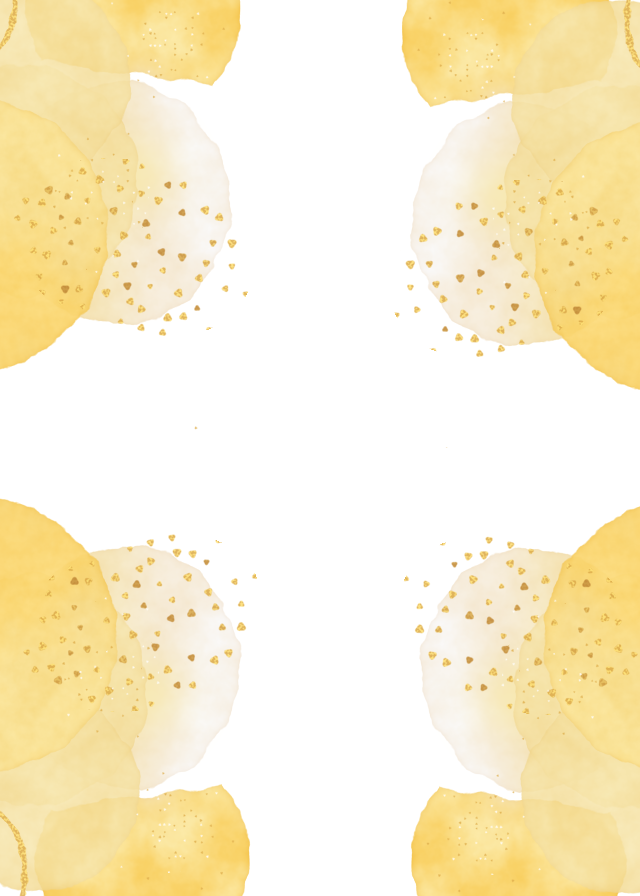
Write a WebGL 2 fragment shader that draws this background.

```glsl
#version 300 es
precision highp float;
// Watercolour corners: overlapping translucent washes in yellow and beige,
// mirrored into all four corners of a white sheet, with scattered gold dots.
// Washes are noise-warped circles with dark rims; dots sit on jittered grids.

uniform vec2 u_resolution;
out vec4 outColor;

#define SHEET_WIDTH 5.48   // canvas width in working units
#define EDGE_WOBBLE 0.085  // raggedness of the wash outlines
#define PIGMENT 0.11       // strength of the mottled pigment
#define DOT_CELL 0.185     // spacing of the gold dots
#define DOT_RADIUS 0.030
#define SPECK_CELL 0.045   // spacing of the fine specks

const vec3 BEIGE  = vec3(0.96, 0.91, 0.82);
const vec3 SAND   = vec3(0.96, 0.88, 0.63);
const vec3 LEMON  = vec3(0.98, 0.89, 0.59);
const vec3 AMBER  = vec3(0.98, 0.83, 0.41);
const vec3 GOLD   = vec3(0.87, 0.68, 0.30);
const vec3 BRONZE = vec3(0.72, 0.49, 0.19);
const vec3 SHINE  = vec3(0.99, 0.87, 0.45);

vec2 hash2(vec2 p) {
    vec3 a = fract(p.xyx * vec3(0.1031, 0.1030, 0.0973));
    a += dot(a, a.yzx + 33.33);
    return fract((a.xx + a.yz) * a.zy);
}

float gradDot(vec2 cell, vec2 offset, vec2 f) {
    float angle = 6.2832 * hash2(cell + offset).x;
    return dot(vec2(cos(angle), sin(angle)), f - offset);
}

float gradNoise(vec2 p) {
    vec2 i = floor(p), f = p - i;
    vec2 u = f * f * f * (f * (f * 6.0 - 15.0) + 10.0);
    vec2 e = vec2(1.0, 0.0);
    return mix(mix(gradDot(i, e.yy, f), gradDot(i, e.xy, f), u.x),
               mix(gradDot(i, e.yx, f), gradDot(i, e.xx, f), u.x), u.y);
}

float fbm(vec2 p) {
    float sum = 0.0, amp = 0.6;
    for (int k = 0; k < 5; k++) {
        sum += amp * gradNoise(p);
        p = mat2(1.6, 1.2, -1.2, 1.6) * p + 7.3;
        amp *= 0.5;
    }
    return sum;
}

// Soft round falloff
float glow(vec2 p, vec2 center, float radius) {
    vec2 v = (p - center) / radius;
    return exp(-dot(v, v));
}

// Lays one wash over the paper, with pigment gathered along its rim
vec3 wash(vec3 paper, float d, vec3 tint, float opacity, float rim, float px) {
    float cover = smoothstep(px, -px, d);
    vec3 pigment = tint - rim * vec3(0.25, 0.6, 1.0) * exp(-abs(d) / 0.022);
    return mix(paper, pigment, cover * opacity);
}

// Coverage of jittered discs; returns (coverage, random tone)
vec2 scatter(vec2 p, float cell, float radius, float density, float px) {
    vec2 id = floor(p / cell), rnd = hash2(id + 40.0), pick = hash2(id + 91.0);
    vec2 v = p - (id + 0.5 + 0.5 * (rnd - 0.5)) * cell;
    float r = radius * (0.7 + 0.5 * pick.y);
    float ragged = 0.15 * r * sin(3.0 * atan(v.y, v.x) + 20.0 * rnd.x);
    float disc = smoothstep(px, -px, length(v) - r - ragged);
    return vec2(disc * step(pick.x, density), rnd.y);
}

void main() {
    float px = SHEET_WIDTH / u_resolution.x;
    vec2 p = gl_FragCoord.xy * px, sheet = u_resolution * px;

    // Fold into one corner, each with its own small offset
    vec2 side = step(0.5 * sheet, p);
    vec2 q = mix(p, sheet - p, side);
    q -= mix(mix(vec2(0.08, 0.22), vec2(-0.10, 0.20), side.x),
             mix(vec2(0.0), vec2(-0.02, 0.18), side.x), side.y);

    float cloud = fbm(q * 2.1 + 11.0), grain = fbm(q * 9.0 + 3.0);
    vec2 w = q + EDGE_WOBBLE * vec2(fbm(q * 3.0), fbm(q * 3.0 + 19.0));
    float mottle = cloud + 0.5 * grain;
    vec3 stain = PIGMENT * mottle * vec3(0.15, 0.45, 1.0);
    vec3 col = vec3(1.0);

    // Pale side wash, whiter towards its upper outer part
    vec2 v = w - vec2(1.0, 1.8);
    v.y *= v.y < 0.0 ? 0.88 : 1.0;
    vec3 pale = mix(BEIGE, vec3(0.97, 0.95, 0.92), smoothstep(1.2, 1.7, q.x - 0.2 * (q.y - 1.5)));
    pale = mix(pale, SAND, 0.6 * smoothstep(1.4, 0.75, q.x));
    col = wash(col, length(v) - 0.97, pale + stain, 0.9, 0.07, px);
    col = mix(col, vec3(0.97, 0.91, 0.67), 0.75 * glow(q, vec2(1.15, 1.5), 0.34));

    // Amber lobe on the short edge
    float lobe = max(length(w - vec2(1.15, 0.10)) - 0.91, w.y - 0.69 - 0.12 * (w.x - 1.6));
    vec3 lobeTint = mix(AMBER, LEMON, clamp(0.3 + 1.5 * cloud + 0.5 * glow(q, vec2(1.3, 0.5), 0.4), 0.0, 1.0));
    col = wash(col, lobe, lobeTint + stain, 0.96, 0.09, px);
    col = mix(col, BEIGE, 0.55 * glow(q, vec2(1.22, 0.72), 0.2) * step(lobe, 0.0));

    // Sand washes of the corner, then the large yellow one
    col = wash(col, length(w - vec2(0.20, 1.55)) - 0.98, SAND + stain, 0.75, 0.06, px);
    col = wash(col, length(w - vec2(0.25, 0.68)) - 0.86, SAND + stain, 0.85, 0.05, px);
    vec3 big = mix(LEMON, AMBER, clamp(smoothstep(1.5, 2.6, q.y) + 1.2 * cloud, 0.0, 1.0));
    big = mix(big, SAND, 0.5 * glow(q, vec2(0.65, 2.15), 0.3));
    col = wash(col, length(w - vec2(-0.25, 2.0)) - 1.18, big + 1.3 * stain, 0.92, 0.08, px);

    // Gold dots in a tilted oval band, and fine specks
    vec3 metal = mix(GOLD, SHINE, clamp(0.4 + 2.0 * gradNoise(q * 45.0), 0.0, 1.0));
    vec2 t = mat2(0.95, 0.31, -0.31, 0.95) * (q - vec2(1.13, 2.13));
    t = mat2(0.95, -0.31, 0.31, 0.95) * (q - vec2(1.13, 2.13));
    float band = step(length(t / vec2(1.06, 0.74)), 1.0);
    vec2 dots = scatter(t + 5.0, DOT_CELL, DOT_RADIUS, 0.88 * band, px);
    col = mix(col, mix(metal, BRONZE, 0.75 * smoothstep(0.55, 1.0, dots.y)), 0.9 * dots.x);
    float dust = 0.35 * glow(q, vec2(1.45, 0.35), 0.3) + 0.2 * glow(q, vec2(0.95, 1.7), 0.35);
    vec2 specks = scatter(q + 9.0, SPECK_CELL, 0.008, dust, px);
    col = mix(col, mix(GOLD, vec3(1.0), step(0.6, specks.y)), 0.8 * specks.x);

    // Gilded arc at the outer corner, missing from the lower right
    float arc = abs(length(w - vec2(-0.5, 0.0)) - 0.65) - 0.025 - 0.03 * grain;
    float gilded = smoothstep(px, -px, arc) * (1.0 - side.x * (1.0 - side.y));
    col = mix(col, metal, 0.85 * gilded);

    outColor = vec4(clamp(col, 0.0, 1.0), 1.0);
}
```
